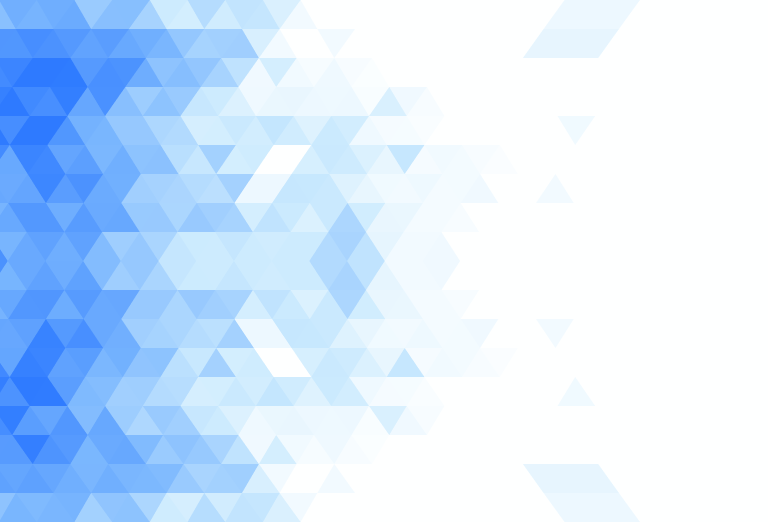
Write a Shadertoy shader that draws this background.

```glsl
// Blue triangle mosaic that fades from the left into white.
#define COLUMNS 20.37       // triangle bases across the canvas
#define HALF_ROWS 9.0       // rows on each side of the middle line
#define LATTICE_X 9.204     // column of a vertex on the middle line
#define BEND 0.27           // sideways drift of the outer rows
#define SOLID_NOISE 0.24
#define MID_NOISE 0.15
#define PALE_NOISE 0.07
#define SAMPLES 3           // antialiasing grid per side

const vec3 WHITE = vec3(0.995, 1.0, 1.0);
const vec3 SKY   = vec3(0.80, 0.92, 0.995);
const vec3 AZURE = vec3(0.47, 0.71, 0.995);
const vec3 DEEP  = vec3(0.18, 0.48, 1.0);

// Columns where the solid, middle and pale bands end, from the middle row out
const vec3 BAND_ENDS[9] = vec3[9](
    vec3(5.6, 10.2, 12.1), vec3(6.6, 9.8, 12.7), vec3(6.4, 9.7, 13.0),
    vec3(6.2, 9.8, 13.4),  vec3(4.9, 9.3, 11.7), vec3(4.9, 6.4, 11.3),
    vec3(6.4, 6.6, 9.8),   vec3(6.4, 6.8, 7.7),  vec3(6.6, 7.3, 8.0));

// Accent patches: column, row from the middle, half width, tone
const vec4 ACCENTS[10] = vec4[10](
    vec4(7.45, 3, 0.4, 0.0),   vec4(6.95, 2, 0.4, 0.1),
    vec4(10.7, 3, 0.2, 0.33),  vec4(10.2, 5, 0.2, 0.22),
    vec4(7.2, 6, 0.2, 0.25),   vec4(8.7, 7, 0.2, 0.07),
    vec4(15.2, 4, 0.2, 0.08),  vec4(14.7, 2, 0.2, 0.07),
    vec4(15.45, 8, 0.8, 0.10), vec4(14.95, 7, 0.8, 0.14));

float hash(vec2 p) {
    return fract(sin(dot(p, vec2(127.1, 311.7))) * 43758.5453);
}

float glow(vec2 p, vec2 center, vec2 radius) {
    vec2 d = (p - center) / radius;
    return exp(-dot(d, d));
}

// Tone 0 is white, tone 1 the deepest blue
vec3 palette(float tone) {
    vec3 color = mix(WHITE, SKY, clamp(tone / 0.3, 0.0, 1.0));
    color = mix(color, AZURE, clamp((tone - 0.3) / 0.4, 0.0, 1.0));
    return mix(color, DEEP, clamp((tone - 0.7) / 0.3, 0.0, 1.0));
}

// Tone of one triangle, from its column, mirrored row and side (-1 top, 1 bottom)
float cellTone(float column, float row, float side) {
    vec3 ends = BAND_ENDS[int(row)];
    float noise = hash(vec2(floor(column * 2.0), row)) - 0.5;
    vec2 cell = vec2(column, HALF_ROWS + side * (row + 0.5));
    float tone = 0.0;

    if (column < ends.x) {
        tone = mix(0.82, 0.38, smoothstep(0.1, 1.05, column / ends.x));
        tone += SOLID_NOISE * noise - 0.16 * step(8.0, row);
        tone += 0.22 * glow(cell, vec2(1.6, 3.2), vec2(2.4, 2.2));
        tone += 0.12 * glow(cell, vec2(1.3, 13.5), vec2(2.0, 2.0));
        tone += 0.10 * glow(cell, vec2(2.2, 9.0), vec2(0.7, 1.0));
    } else if (column < ends.y) {
        tone = mix(0.32, 0.22, (column - ends.x) / (ends.y - ends.x));
        tone += MID_NOISE * noise;
    } else if (column < ends.z) {
        tone = mix(0.11, 0.05, (column - ends.y) / (ends.z - ends.y));
        tone += PALE_NOISE * noise;
    }

    // Large lozenge on the middle line
    float lozenge = abs(column - LATTICE_X) + 0.5 * row;
    tone += 0.2 * (1.0 - smoothstep(0.6, 0.8, lozenge));

    for (int i = 0; i < ACCENTS.length(); i++) {
        vec4 accent = ACCENTS[i];
        if (accent.y == row && abs(column - accent.x) < accent.z) tone = accent.w;
    }
    return clamp(tone, 0.0, 1.0);
}

vec3 mosaic(vec2 uv) {
    float offset = (0.5 - uv.y) * 2.0 * HALF_ROWS;
    float height = min(abs(offset), HALF_ROWS - 0.001);
    float bend = BEND * pow(height / HALF_ROWS, 2.0);
    float x = uv.x * COLUMNS - LATTICE_X - bend;

    // Two slanted line families and the rows enclose each triangle
    float rising = floor(x + 0.5 * height);
    float falling = floor(x - 0.5 * height);
    float column = LATTICE_X + 0.5 * (rising + falling + 1.0);
    return palette(cellTone(column, floor(height), offset < 0.0 ? -1.0 : 1.0));
}

void mainImage(out vec4 fragColor, in vec2 fragCoord) {
    vec3 color = vec3(0.0);
    for (int i = 0; i < SAMPLES * SAMPLES; i++) {
        vec2 jitter = (vec2(i % SAMPLES, i / SAMPLES) + 0.5) / float(SAMPLES) - 0.5;
        color += mosaic((fragCoord + jitter) / iResolution.xy);
    }
    fragColor = vec4(color / float(SAMPLES * SAMPLES), 1.0);
}
```
